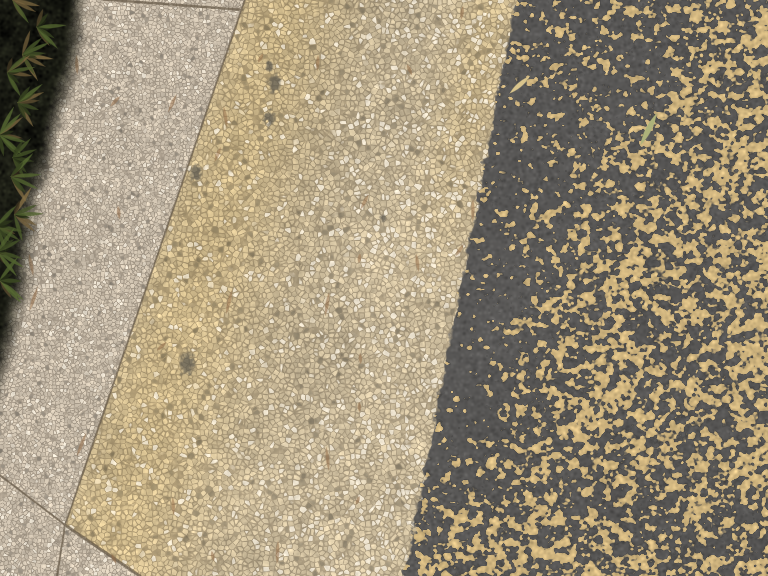
A WebGL 2 fragment shader for this texture:

```glsl
#version 300 es
precision highp float;
// Sunlit pebble paving beside a dark hedge, with worn charcoal paint on the right.
uniform vec2 u_resolution;
out vec4 fragColor;

const vec3 PAVER = vec3(0.825, 0.775, 0.70);
const vec3 STRIP = vec3(0.845, 0.78, 0.65);
const vec3 OCHRE = vec3(0.86, 0.765, 0.56);
const vec3 PALE = vec3(0.96, 0.93, 0.87);
const vec3 PAINT = vec3(0.345, 0.34, 0.335);
const vec3 FLECK = vec3(0.77, 0.67, 0.47);
const vec3 SEAM = vec3(0.40, 0.35, 0.28);
const vec3 HEDGE = vec3(0.095, 0.10, 0.07);
const vec3 LEAF = vec3(0.33, 0.40, 0.19);
const vec3 DRY = vec3(0.58, 0.43, 0.29);
const float PEBBLE = 0.0088, GRAIN = 0.0065, FLECK_SIZE = 0.0115;
const vec2 CORNER = vec2(0.113, 0.0885);   // where the slab joints meet
const vec2 SEAM_TOP = vec2(0.425, 1.0);
const vec3 STAINS[6] = vec3[6](vec3(0.477, 0.855, 0.016), vec3(0.467, 0.793, 0.014),
  vec3(0.324, 0.370, 0.020), vec3(0.341, 0.702, 0.015), vec3(0.665, 0.622, 0.008),
  vec3(0.468, 0.885, 0.009));

vec2 hash2(vec2 c) {
  vec3 q = fract(c.xyx * vec3(0.1031, 0.1030, 0.0973));
  q += dot(q, q.yzx + 33.33);
  return fract((q.xx + q.yz) * q.zy);
}

// Cellular noise: gap between the two nearest sites, then two values of the cell
vec3 cells(vec2 p) {
  vec2 base = floor(p), id = base;
  float near = 9.0, second = 9.0;
  for (int k = 0; k < 9; k++) {
    vec2 c = base + vec2(k % 3 - 1, k / 3 - 1);
    float d = length(c + hash2(c) - p);
    if (d < near) { second = near; near = d; id = c; }
    else second = min(second, d);
  }
  return vec3(second - near, hash2(id + 71.0));
}

// Sum of signed soft spots, one for each cell
float blobs(vec2 p) {
  vec2 base = floor(p);
  float sum = 0.0;
  for (int k = 0; k < 9; k++) {
    vec2 c = base + vec2(k % 3 - 1, k / 3 - 1);
    vec2 d = c + hash2(c) - p;
    float f = max(0.0, 1.0 - dot(d, d));
    sum += (2.0 * hash2(c + 37.0).x - 1.0) * f * f * f;
  }
  return sum;
}

// Coverage of a stroke from a to b; taper 1 gives pointed ends
float stroke(vec2 p, vec2 a, vec2 b, float w, float taper, float px) {
  vec2 d = b - a;
  float h = clamp(dot(p - a, d) / dot(d, d), 0.0, 1.0);
  w *= mix(1.0, 4.0 * h * (1.0 - h), taper);
  return 1.0 - smoothstep(w - px, w + px, length(p - a - d * h));
}

// Stones of uneven size and tone, set in a slightly darker mortar
vec3 pebbles(vec2 p, vec3 tint, float size, float whites) {
  vec3 v = cells(p / size);
  vec3 stone = tint * (0.91 + 0.16 * v.y);
  stone = mix(stone, PALE, smoothstep(1.0 - whites, 1.1 - whites, v.z) * 0.75);
  stone *= 1.0 - 0.28 * step(v.z, 0.035);
  float inset = 0.22 * fract(v.y * 7.3);
  return mix(tint * vec3(0.79, 0.78, 0.77), stone, smoothstep(inset - 0.1, inset + 0.28, v.x));
}

void main() {
  vec2 p = gl_FragCoord.xy / u_resolution.y;
  float px = 0.8 / u_resolution.y;
  float broad = blobs(p * 9.0), fine = blobs(p * 170.0), patchy = blobs(p * 38.0);

  // Slabs: grey paver on the left, yellow strip in the middle
  float seamX = CORNER.x + (p.y - CORNER.y) * (SEAM_TOP.x - CORNER.x) / (SEAM_TOP.y - CORNER.y);
  float edgeX = 0.703 + 0.193 * p.y;
  float across = (p.x - seamX) / (edgeX - seamX);
  bool onStrip = across > 0.0 && p.y > CORNER.y - 0.68 * (p.x - CORNER.x);
  float ochre = 0.8 * exp(-pow((across - 0.15) / 0.25, 2.0))
    + 0.6 * exp(-pow((across - 0.92) / 0.12, 2.0)) * smoothstep(0.4, 0.9, p.y);
  vec3 tint = mix(STRIP, OCHRE, ochre);
  tint *= 1.0 + 0.03 * broad + 0.03 * patchy - 0.06 * exp(-pow((across - 0.5) / 0.3, 2.0)) * p.y;
  vec3 col = onStrip ? pebbles(p, tint, PEBBLE, 0.12 + 0.16 * smoothstep(0.2, 0.9, across))
    : pebbles(p, PAVER * (1.0 + 0.02 * broad + 0.02 * patchy), GRAIN, 0.16);
  col *= 1.0 + 0.07 * fine;

  // Joints
  float joint = stroke(p, CORNER, SEAM_TOP, 0.0016, 0.0, px);
  joint = max(joint, stroke(p, CORNER, vec2(0.0, 0.175), 0.0016, 0.0, px));
  joint = max(joint, stroke(p, CORNER, vec2(0.243, 0.0), 0.0026, 0.0, px));
  joint = max(joint, stroke(p, CORNER, vec2(0.099, 0.0), 0.0016, 0.0, px));
  joint = max(joint, stroke(p, vec2(0.18, 1.001), vec2(0.42, 0.983), 0.0022, 0.0, px));
  col = mix(col, SEAM, joint * 0.75);

  // Stains and dry litter
  for (int i = 0; i < 6; i++) {
    float d = length((p - STAINS[i].xy) * vec2(1.25, 0.85)) / STAINS[i].z + 0.35 * fine;
    col = mix(col, vec3(0.34, 0.33, 0.30), 0.7 * (1.0 - smoothstep(0.4, 1.1, d)));
  }
  vec2 plot = floor(p / 0.085), r = hash2(plot + 5.0);
  vec2 mid = (plot + 0.3 + 0.4 * r) * 0.085, tilt = 0.014 * vec2(r.y - 0.4, 0.5 + r.x);
  float litter = stroke(p, mid - tilt, mid + tilt, 0.003, 1.0, px);
  col = mix(col, DRY, litter * 0.55 * step(0.75, hash2(plot + 19.0).x));

  // Charcoal paint, worn through in flecks that thicken to the right
  float e = p.x - edgeX + 0.006 * blobs(p * 70.0) + 0.003 * fine;
  float wear = smoothstep(-0.06, 0.30, e + 0.16 * smoothstep(0.25, 0.0, p.y));
  wear += 0.13 * sin(p.y * 17.0 - p.x * 5.0 + 0.8) * sin(p.x * 13.0 + p.y * 6.0);
  wear += 0.12 * broad + 0.16 * patchy;
  wear += 0.22 * smoothstep(0.72, 0.95, p.y) * smoothstep(0.22, 0.05, e);
  vec2 bare = p - vec2(1.11, 0.87);
  wear -= 0.45 * exp(-dot(bare, bare) / 0.009);
  vec2 q = mat2(0.9, 0.25, -0.3, 1.0) * p / FLECK_SIZE;
  float n = blobs(q) + 0.55 * blobs(q * 2.1 + 40.0) + 0.12 * fine;
  float cut = mix(0.80, 0.06, clamp(wear, 0.0, 1.1));
  float fleck = smoothstep(cut - 0.13, cut + 0.13, n);
  vec3 coat = PAINT * (1.0 + 0.13 * fine + 0.03 * broad);
  coat *= 1.0 - 0.12 * smoothstep(cut - 0.35, cut - 0.1, n) * (1.0 - fleck);
  coat = mix(coat, FLECK * (1.0 + 0.10 * fine + 0.12 * (n - cut)), fleck);
  col = mix(col, coat, smoothstep(-0.003, 0.003, e));
  col = mix(col, vec3(0.85, 0.77, 0.55), stroke(p, vec2(0.885, 0.838), vec2(0.920, 0.868), 0.004, 1.0, px));
  col = mix(col, vec3(0.68, 0.70, 0.48), stroke(p, vec2(1.112, 0.748), vec2(1.140, 0.803), 0.005, 1.0, px));

  // Hedge shadow and its sprays of needles
  float shade = p.x - 0.22 * (p.y - 0.36) + 0.012 * broad + 0.006 * patchy;
  col = mix(HEDGE * (1.0 + 0.5 * fine + 0.4 * patchy), col, smoothstep(-0.025, 0.025, shade));
  for (int i = 0; i < 108; i++) {
    float spray = float(i / 9), f = float(i % 9);
    vec2 h = hash2(vec2(spray, 3.0)), g = hash2(vec2(i, 11.0));
    float y = 1.0 - 0.045 * spray;
    vec2 root = vec2(0.17 * (y - 0.42) * h.x - 0.01, y + 0.03 * (h.y - 0.5));
    float angle = -1.2 + 0.28 * f + 0.5 * (g.x - 0.5);
    vec2 tip = root + (0.02 + 0.035 * g.y) * vec2(cos(angle), sin(angle));
    vec3 hue = mix(LEAF, DRY, step(0.78, g.x) * 0.7) * (0.35 + 0.7 * g.y);
    col = mix(col, hue, 0.8 * stroke(p, root, tip, 0.0034, 1.0, px));
  }
  fragColor = vec4(clamp(col, 0.0, 1.0), 1.0);
}
```
